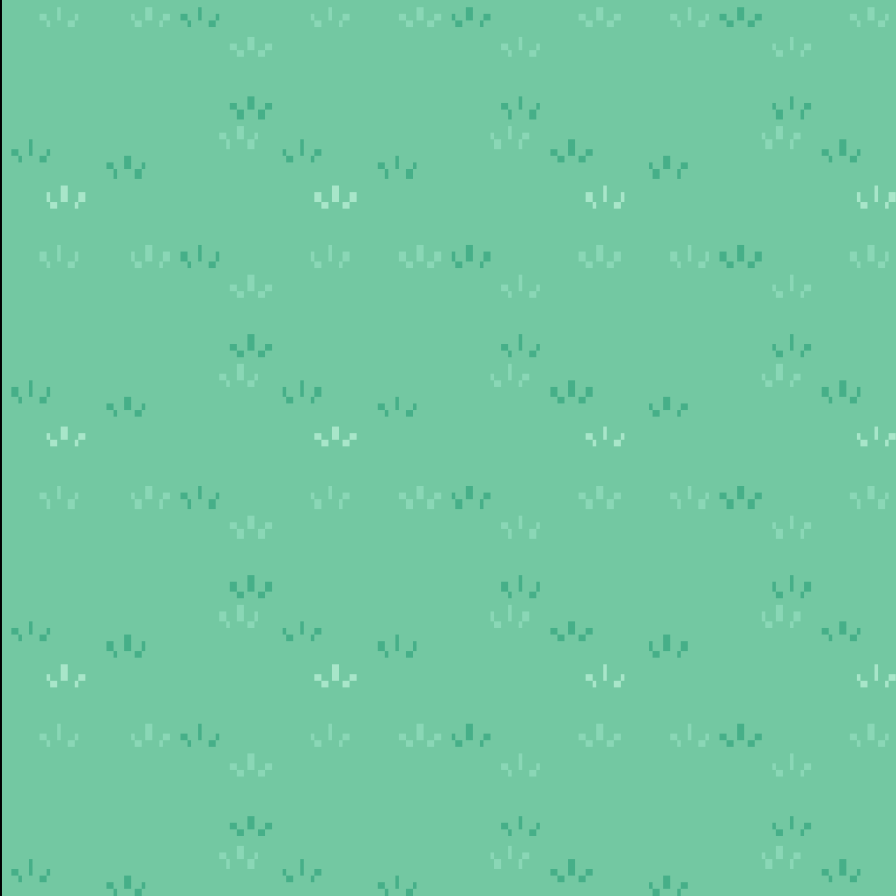
A three.js fragment shader for this texture:

```glsl
// A flat meadow of small pixel-art grass tufts on a repeating tile.
// Each tile is a 48 x 32 cell sprite sheet, sampled on a finer square grain
// that drifts against the cells, so blade widths vary between repeats.

varying vec2 vUv;

const vec3 MEADOW = vec3(0.45, 0.785, 0.635);
const vec3 LIGHT_BLADE = vec3(0.54, 0.845, 0.715);
const vec3 DARK_BLADE = vec3(0.275, 0.685, 0.535);
const vec3 PALE_BLADE = vec3(0.66, 0.90, 0.79);

const vec2 TILE_SIZE = vec2(0.30156, 0.26758);
const vec2 TILE_ORIGIN = vec2(0.0004, 0.0065);
const vec2 TILE_CELLS = vec2(48.0, 32.0);
const vec2 GRAIN_SIZE = vec2(0.003932, 0.003685);
const vec2 GRAIN_ORIGIN = vec2(0.0009, 0.0007);
const float BORDER_WIDTH = 0.0022;

float isCell(float a, float b) {
  return 1.0 - step(0.5, abs(a - b));
}

// Tuft of 7 x 3 cells: a tall middle blade and two bent side blades.
float tuft(vec2 cell, vec2 corner) {
  vec2 local = cell - corner;
  float side = abs(local.x - 3.0);
  float middleBlade = isCell(side, 0.0) * isCell(local.y, clamp(local.y, 0.0, 1.0));
  float bladeFoot = isCell(side, 2.0) * isCell(local.y, 2.0);
  float bladeTip = isCell(side, 3.0) * isCell(local.y, 1.0);
  return middleBlade + bladeFoot + bladeTip;
}

// Four tufts that share one colour.
float tuftGroup(vec2 cell, vec4 columns, vec4 rows) {
  float mask = 0.0;
  for (int i = 0; i < 4; i++) {
    mask = max(mask, tuft(cell, vec2(columns[i], rows[i])));
  }
  return mask;
}

// Colour of one grain, read at its centre from the repeating tile.
vec3 grainColor(vec2 grain) {
  vec2 point = GRAIN_ORIGIN + (grain + 0.5) * GRAIN_SIZE;
  vec2 cell = floor(fract((point - TILE_ORIGIN) / TILE_SIZE) * TILE_CELLS);
  float light = tuftGroup(cell, vec4(7.0, 23.0, 41.0, 39.0), vec4(0.0, 0.0, 4.0, 16.0));
  float dark = tuftGroup(cell, vec4(32.0, 41.0, 2.0, 19.0), vec4(0.0, 12.0, 18.0, 20.0));
  float pale = tuft(cell, vec2(8.0, 24.0));
  vec3 color = mix(MEADOW, LIGHT_BLADE, light);
  color = mix(color, DARK_BLADE, dark);
  return mix(color, PALE_BLADE, pale);
}

// Blend the four nearest grains across one screen sample at their edges.
vec3 smoothGrains(vec2 point) {
  vec2 position = (point - GRAIN_ORIGIN) / GRAIN_SIZE - 0.5;
  vec2 grain = floor(position);
  vec2 edge = max(fwidth(position), vec2(0.0001));
  vec2 blend = clamp((position - grain - 0.5) / edge + 0.5, 0.0, 1.0);
  vec3 upper = mix(grainColor(grain), grainColor(grain + vec2(1.0, 0.0)), blend.x);
  vec3 lower = mix(grainColor(grain + vec2(0.0, 1.0)), grainColor(grain + 1.0), blend.x);
  return mix(upper, lower, blend.y);
}

void main() {
  // Tile rows count downward from the top edge.
  vec3 color = smoothGrains(vec2(vUv.x, 1.0 - vUv.y));

  // Thin black strip along the left edge.
  float soft = max(fwidth(vUv.x), 0.0001);
  color *= clamp((vUv.x - BORDER_WIDTH) / soft + 0.5, 0.0, 1.0);

  gl_FragColor = vec4(color, 1.0);
}
```
